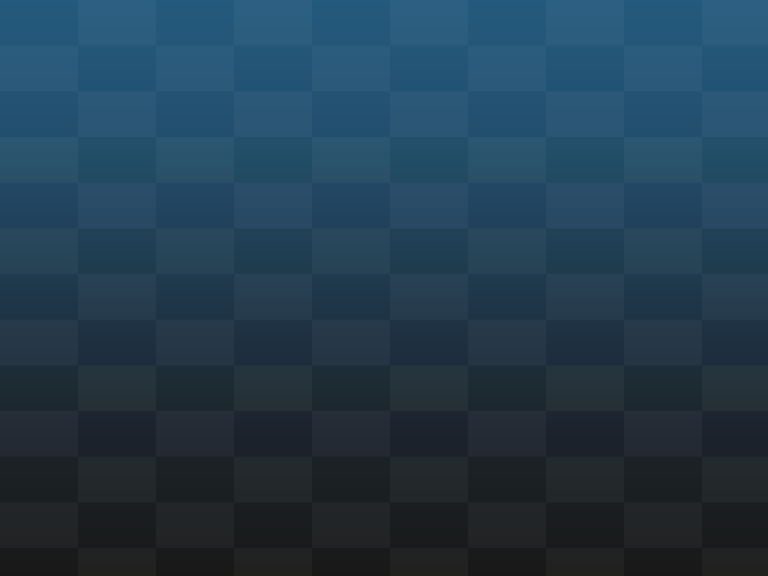
A Shadertoy shader for this background:

```glsl
// Faint rectangular checkerboard over a vertical gradient from steel blue to near black.

const vec2 CELL_COUNT = vec2(9.846, 12.61); // columns and rows, counted from the top left
const float LIGHT_VEIL = 0.036;             // white laid over every other cell
const float ROW_TINT = 0.008;               // strength of the hue drift between rows

// Antialiased square wave: +1 in even cells, -1 in odd cells.
float squareWave(float x, float pixel) {
    float edge = abs(mod(x - 0.5, 2.0) - 1.0) - 0.5;
    return clamp(2.0 * edge / pixel, -1.0, 1.0);
}

// Coverage of the lighter cells, 0 to 1.
float checker(vec2 cell, vec2 pixel) {
    return 0.5 - 0.5 * squareWave(cell.x, pixel.x) * squareWave(cell.y, pixel.y);
}

// Evenly spaced colour stops, depth 0 at the top and 1 at the bottom.
vec3 verticalGradient(float depth) {
    vec3 stops[5] = vec3[5](
        vec3(0.141, 0.352, 0.494),  // steel blue
        vec3(0.137, 0.308, 0.424),  // deep blue
        vec3(0.121, 0.220, 0.296),  // slate
        vec3(0.110, 0.140, 0.168),  // charcoal
        vec3(0.095, 0.095, 0.091)   // near black
    );
    vec3 colour = stops[0];
    for (int i = 1; i < 5; i++) {
        colour = mix(colour, stops[i], clamp(depth * 4.0 - float(i - 1), 0.0, 1.0));
    }
    return colour;
}

// Rows lean slightly towards teal or blue, fading at both ends of the gradient.
vec3 rowTint(float row, float depth, float strength) {
    float lean = cos((row - 2.85) * 2.513);
    float fade = smoothstep(0.1, 0.3, depth) * (1.0 - smoothstep(0.8, 0.95, depth));
    return vec3(-0.1, 0.4, -1.0) * lean * fade * strength;
}

void mainImage(out vec4 fragColor, in vec2 fragCoord) {
    vec2 uv = fragCoord / iResolution.xy;
    vec2 fromTop = vec2(uv.x, 1.0 - uv.y);
    vec2 cell = fromTop * CELL_COUNT;
    vec2 pixel = CELL_COUNT / iResolution.xy;

    // Base gradient with the slight hue drift per row
    vec3 colour = verticalGradient(fromTop.y);
    colour += rowTint(floor(cell.y), fromTop.y, ROW_TINT);

    // Lighter alternate cells
    colour = mix(colour, vec3(1.0), LIGHT_VEIL * checker(cell, pixel));

    fragColor = vec4(colour, 1.0);
}
```
